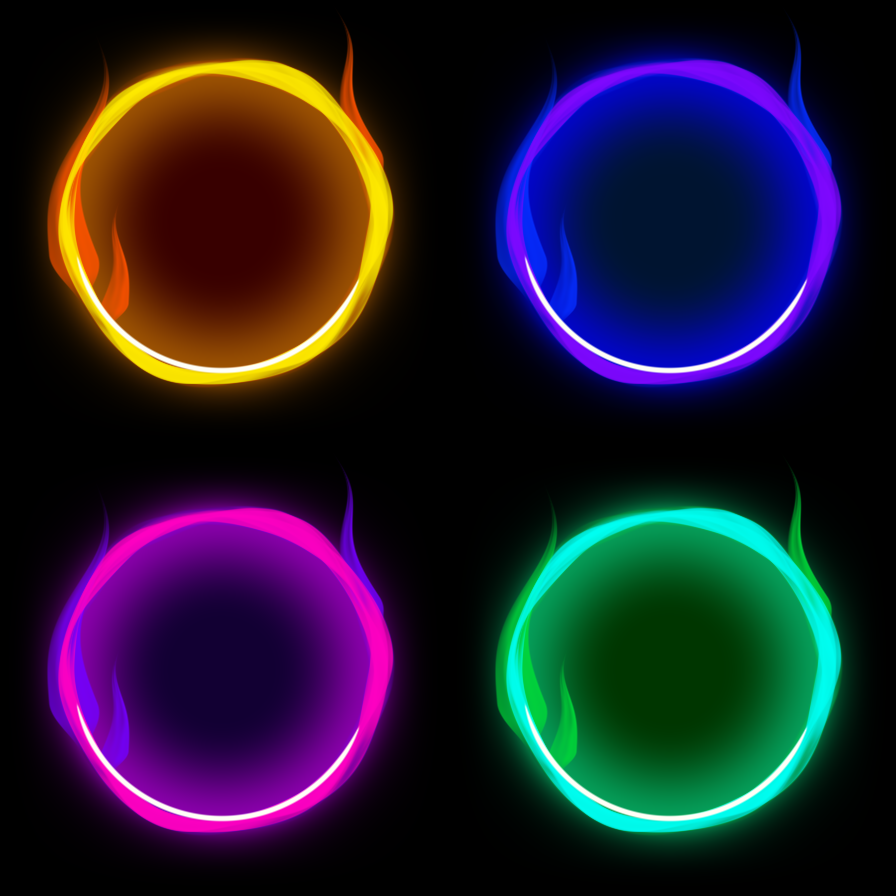
Give the GLSL for this background, as a WebGL 2 fragment shader.

```glsl
#version 300 es
precision highp float;
// Four neon fire rings, two by two, glowing on black in gold, blue, magenta and green.
uniform vec2 u_resolution;
out vec4 fragColor;

const float TAU = 6.2831853;
const vec2 REPEATS = vec2(2.0);

struct Neon { vec3 ring; vec3 flame; vec3 glow; vec3 core; };

// Colours of one cell, chosen by column and row
Neon neonOf(vec2 cell) {
    bool left = cell.x < 0.5;
    bool top = cell.y > 0.5;
    if (left && top) return Neon(vec3(1.0, 0.92, 0.0), vec3(1.0, 0.32, 0.0), vec3(0.62, 0.33, 0.01), vec3(0.22, 0.0, 0.0));
    if (top) return Neon(vec3(0.5, 0.03, 1.0), vec3(0.02, 0.18, 1.0), vec3(0.01, 0.02, 0.8), vec3(0.0, 0.08, 0.19));
    if (left) return Neon(vec3(1.0, 0.0, 0.76), vec3(0.45, 0.0, 1.0), vec3(0.55, 0.0, 0.68), vec3(0.07, 0.0, 0.2));
    return Neon(vec3(0.0, 1.0, 0.95), vec3(0.0, 0.85, 0.22), vec3(0.02, 0.63, 0.36), vec3(0.0, 0.21, 0.0));
}

vec2 hashGradient(vec2 node) {
    float h = fract(sin(dot(node, vec2(127.1, 311.7))) * 4375.85);
    return vec2(cos(TAU * h), sin(TAU * h));
}

float gradientNoise(vec2 p) {
    vec2 i = floor(p);
    vec2 f = p - i;
    vec2 u = f * f * f * (f * (f * 6.0 - 15.0) + 10.0);
    vec2 e = vec2(1.0, 0.0);
    float low = mix(dot(hashGradient(i), f), dot(hashGradient(i + e), f - e), u.x);
    float high = mix(dot(hashGradient(i + e.yx), f - e.yx), dot(hashGradient(i + 1.0), f - 1.0), u.x);
    return mix(low, high, u.y);
}

// Coverage of a band |d| < halfWidth with a smooth edge
float band(float d, float halfWidth, float soft) {
    return 1.0 - smoothstep(-soft, soft, abs(d) - halfWidth);
}

// S-shaped tongue of fire that narrows from base to tip
float tongue(vec2 p, vec2 base, vec2 tip, float bend, float width, float soft) {
    float t = (p.y - base.y) / (tip.y - base.y);
    if (t <= 0.0 || t >= 1.0) return 0.0;
    float axis = mix(base.x, tip.x, t) + bend * (1.0 - 0.6 * t) * sin(TAU * pow(t, 1.6));
    float halfWidth = width * pow(1.0 - t, 1.5) * smoothstep(0.0, 0.2, t);
    float across = (p.x - axis) / max(halfWidth, 0.001);
    float silk = 0.68 + 0.25 * across + 0.35 * gradientNoise(vec2(across * 1.5, t * 4.0));
    float fade = smoothstep(0.0, 0.15, t) * smoothstep(1.0, 0.6, t);
    return band(p.x - axis, halfWidth, soft) * clamp(silk, 0.25, 1.0) * fade;
}

// Translucent twisted ribbons stacked around the circle
float ribbons(float radius, float angle, vec2 dir, float soft) {
    float clear = 1.0;
    float lobe = 0.008 * cos(6.0 * angle - 0.6);
    float swell = 1.0 + 0.22 * cos(angle + 0.1);
    for (int i = 0; i < 6; i++) {
        float k = float(i);
        float waves = 3.0 + mod(k, 3.0);
        float wobble = 0.012 * gradientNoise(dir * 1.7 + k * 5.3);
        float inner = 0.334 + 0.010 * sin(waves * angle + k * 2.4) + wobble;
        float outer = 0.334 + swell * (0.026 + 0.011 * sin((waves - 1.0) * angle + k * 1.7) + lobe) + wobble;
        float middle = 0.5 * (inner + outer);
        float halfWidth = 0.5 * abs(outer - inner);
        float across = (radius - middle) / max(halfWidth, 0.002);
        float sheen = mod(k, 2.0) < 0.5 ? across : -across;
        float streak = gradientNoise(dir * 4.0 + vec2(radius * 45.0, k * 3.7));
        float alpha = clamp(0.42 + 0.28 * sheen + 0.3 * streak, 0.08, 0.9);
        clear *= 1.0 - alpha * band(radius - middle, halfWidth, soft);
    }
    return 1.0 - clear;
}

// Halo outside the ring and tinted haze inside it
vec3 glowField(float radius, float edgeFade, Neon neon) {
    float haze = pow(smoothstep(0.10, 0.35, radius), 1.35);
    vec3 inside = mix(neon.core, neon.glow, haze);
    float halo = 0.65 * exp(-max(radius - 0.365, 0.0) / 0.036) * edgeFade;
    return mix(inside, neon.glow * halo, smoothstep(0.335, 0.365, radius));
}

// Bright arc along the lower inner rim, tapered at both ends
float arc(float radius, vec2 p, float soft) {
    float swing = abs(atan(p.x, -p.y) + 0.08);
    float taper = smoothstep(1.29, 0.95, swing);
    return band(radius - 0.332, 0.0058 * sqrt(taper), soft) * smoothstep(0.0, 0.08, taper);
}

void main() {
    vec2 grid = gl_FragCoord.xy / u_resolution * REPEATS;
    float soft = 1.2 * REPEATS.y / min(u_resolution.x, u_resolution.y);
    vec2 local = fract(grid) - 0.5;
    vec2 p = local - vec2(-0.005, 0.005);
    Neon neon = neonOf(mod(floor(grid), REPEATS));

    float radius = length(p);
    float angle = atan(p.y, p.x);
    vec2 dir = p / max(radius, 0.0001);
    float edgeFade = smoothstep(0.5, 0.40, max(abs(local.x), abs(local.y)));
    vec3 color = glowField(radius, edgeFade, neon);

    // Fire tongues: left, right and inner
    float fire = tongue(p, vec2(-0.31, -0.20), vec2(-0.286, 0.43), -0.065, 0.075, soft);
    fire = max(fire, tongue(p, vec2(0.36, 0.08), vec2(0.242, 0.494), -0.036, 0.042, soft));
    fire = max(fire, tongue(p, vec2(-0.25, -0.24), vec2(-0.227, 0.052), 0.018, 0.042, soft));
    color = mix(color, neon.flame, fire);

    // Ring: thin veils take the flame colour, dense folds the ring colour
    float cover = ribbons(radius, angle, dir, soft);
    color = mix(color, mix(neon.flame, neon.ring, smoothstep(0.1, 0.75, cover)), cover);

    color = mix(color, vec3(1.0, 1.0, 0.97), arc(radius, p, soft));
    fragColor = vec4(color, 1.0);
}
```
